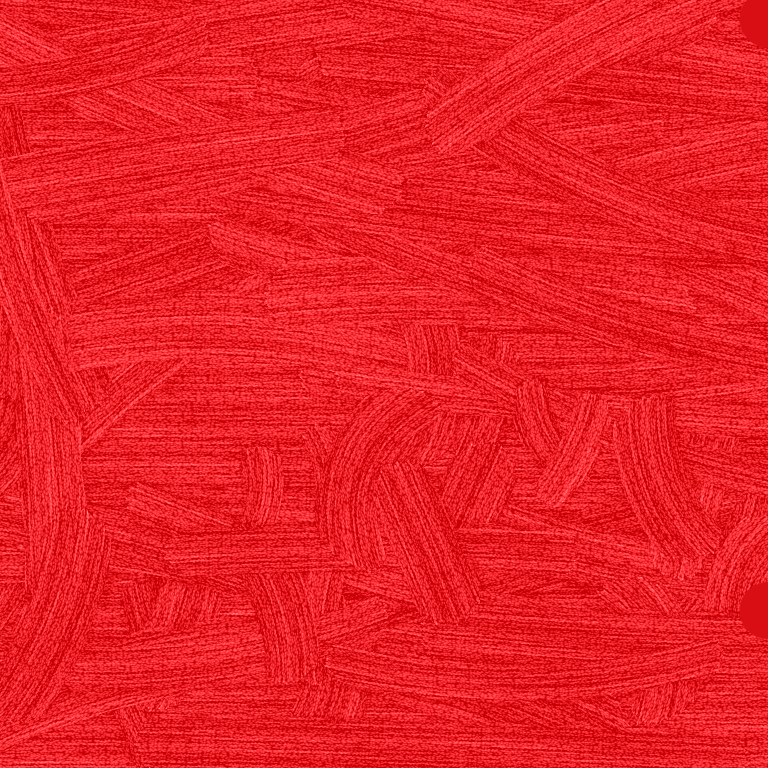
A WebGL 2 fragment shader for this texture:

```glsl
#version 300 es
precision highp float;
// Thick red paint laid on in overlapping, bristle-combed brush strokes.

uniform vec2 u_resolution;
out vec4 outColor;

const int STROKES = 76;
const float HALF_PI = 1.5708;

float hash(float n) {
    return fract(sin(n * 12.9898 + 4.137) * 43758.547);
}

vec2 hash2(vec2 cell) {
    vec2 q = vec2(dot(cell, vec2(127.1, 311.7)), dot(cell, vec2(269.5, 183.3)));
    return fract(sin(q) * 43758.547);
}

// Random value in [low, high] for one property of one stroke
float pick(float id, float property, float low, float high) {
    return mix(low, high, hash(id * 7.31 + property * 19.7));
}

// Cellular noise: distance to the nearest scattered point
float cellular(vec2 p) {
    vec2 cell = floor(p);
    float nearest = 4.0;
    for (int y = -1; y <= 1; y++) {
        for (int x = -1; x <= 1; x++) {
            vec2 neighbour = cell + vec2(x, y);
            vec2 offset = neighbour + hash2(neighbour) - p;
            nearest = min(nearest, dot(offset, offset));
        }
    }
    return sqrt(nearest);
}

// Broad bands of thick and thin paint running along x
float paintLoad(vec2 uv, float seed) {
    float drift = sin(uv.x * 7.0 + seed);
    float wide = sin(uv.y * 131.0 + drift + seed * 1.7);
    float narrow = sin(uv.y * 293.0 - drift * 1.4 + seed * 2.9);
    float patches = sin(uv.x * 19.0 + seed * 4.1 + uv.y * 40.0);
    return 0.26 * wide + 0.3 * narrow + 0.16 * patches;
}

// Relief of paint combed along x, centred on zero
float bristles(vec2 uv, float seed) {
    float drift = 1.2 * sin(uv.x * 9.0 + seed) + 0.6 * sin(uv.x * 29.0 + seed * 2.3);
    float zigzag = 0.35 * sin(uv.x * 1300.0 + uv.y * 400.0);
    float spread = 1.8 * sin(uv.y * 83.0 + seed * 3.1);
    float coarse = sin(uv.y * 760.0 + drift + spread + zigzag);
    float fine = sin(uv.y * 1330.0 - drift * 1.7 + zigzag + seed);
    float combed = 0.75 + 0.4 * sin(uv.x * 17.0 + uv.y * 170.0 + seed);
    float ridges = clamp(1.5 * coarse, -1.0, 1.0) * 0.62 + 0.65 * fine;
    float streaks = 0.45 - cellular(uv * vec2(45.0, 290.0) + seed * 3.0);
    float grain = 0.45 - cellular(uv * vec2(240.0, 390.0) + seed * 5.0);
    return combed * ridges + 1.5 * streaks + 4.2 * grain + paintLoad(uv, seed);
}

// Coordinates along and across a stroke bent into a parabola
vec2 strokeSpace(vec2 p, vec2 centre, float angle, float bend) {
    float c = cos(angle), s = sin(angle);
    vec2 q = mat2(c, -s, s, c) * (p - centre);
    float slope = 2.0 * bend * q.x;
    return vec2(q.x, (q.y - bend * q.x * q.x) / sqrt(1.0 + slope * slope));
}

// Signed distance to a round-ended band with a ragged outline
float strokeDistance(vec2 uv, float reach, float radius, float seed) {
    float ragged = 0.002 * sin(uv.x * 70.0 + seed) + 0.0025 * sin(uv.y * 500.0 + seed);
    return length(vec2(max(abs(uv.x) - reach, 0.0), uv.y)) - radius + ragged;
}

// Paint one stroke over the relief beneath it
float paintStroke(float relief, vec2 p, float id, float pixel) {
    bool isShort = hash(id * 3.7) > 0.62;
    bool isMargin = isShort && hash(id * 5.9) < 0.2;
    vec2 centre = vec2(pick(id, 1.0, 0.0, 1.0), pick(id, 2.0, 0.0, 1.0));
    float tilt = pick(id, 3.0, -1.0, 1.0);
    float angle = 0.45 * tilt * abs(tilt);
    float reach = pick(id, 4.0, 0.15, 0.45);
    float radius = pick(id, 5.0, 0.024, 0.045);
    float bend = pick(id, 6.0, -0.6, 0.6);
    if (isShort) {
        centre.y = mix(0.04, 0.58, centre.y);
        angle = HALF_PI + 0.5 * tilt;
        reach = mix(0.03, 0.11, hash(id + 0.3));
        bend *= 7.0;
    }
    if (isMargin) {
        centre = vec2(0.07 * centre.x, centre.y + 0.25);
        reach += 0.1;
        bend *= 0.2;
    }

    vec2 uv = strokeSpace(p, centre, angle, bend);
    float d = strokeDistance(uv, reach, radius, id);
    if (d > 0.008) return relief;

    // Shadow cast beside the stroke, then its raised and flecked lip
    float shadowed = relief - 0.55 * smoothstep(0.008, 0.0, d);
    if (d > pixel) return shadowed;
    float ending = smoothstep(reach - 0.01, reach + radius, abs(uv.x));
    float lip = smoothstep(-0.007, 0.0, d);
    float fleck = 0.5 - cellular(p * 260.0 + id);
    float paint = bristles(uv, id) + pick(id, 7.0, -0.3, 0.3);
    paint += lip * fleck * (1.0 + 5.0 * ending);
    return mix(shadowed, paint, smoothstep(pixel, -pixel, d));
}

vec3 pigment(float relief) {
    float light = max(0.116 + 0.09 * relief, 0.0);
    return vec3(min(0.785 + 1.08 * light, 1.0), light, light + 0.025);
}

void main() {
    vec2 p = gl_FragCoord.xy / u_resolution;
    float pixel = 1.0 / u_resolution.y;

    float relief = bristles(p, 0.0);
    for (int i = 1; i <= STROKES; i++) {
        relief = paintStroke(relief, p, float(i), pixel);
    }
    vec3 color = pigment(relief);

    // Smooth dark dabs on the right margin
    for (int i = 0; i < 2; i++) {
        float d = length(p - vec2(1.0, 0.205 + 0.77 * float(i))) - 0.037;
        color = mix(color, vec3(0.85, 0.05, 0.08), smoothstep(pixel, -pixel, d));
    }
    outColor = vec4(color, 1.0);
}
```
